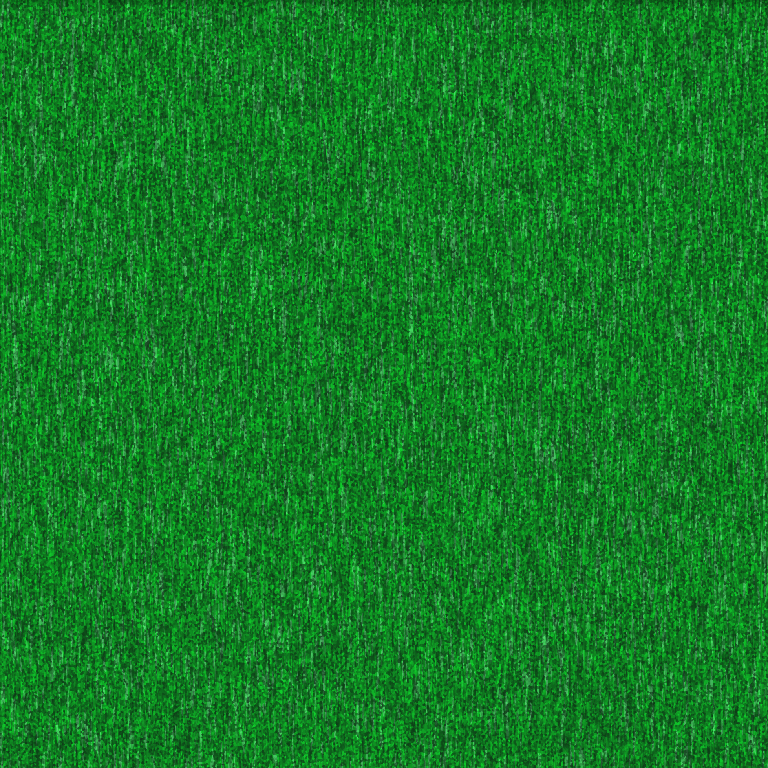
This texture is drawn by a WebGL 2 fragment shader. Its source:

```glsl
#version 300 es
precision highp float;
// Dense green turf: fine grain over short upright blades with pale dotted fibres.

#define GRAIN_CELLS vec2(420.0, 350.0)
#define BLADE_CELLS vec2(460.0, 50.0)
#define FIBRE_CELLS vec2(430.0, 46.0)
#define GRAIN_SHARE 0.62
#define CELL_SHARPNESS 11.0
#define TONE_CURVE 1.3
#define MOTTLE 0.008
#define TOP_SHADE 0.2
#define DEEP_GREEN vec3(0.055, 0.23, 0.09)
#define BRIGHT_GREEN vec3(0.06, 0.83, 0.17)
#define PALE_TINT vec3(0.16, 0.06, 0.17)

uniform vec2 u_resolution;
out vec4 fragColor;

// Three random values for a cell: a point in xy and a tone in z.
vec3 hash3(vec2 cell, float seed) {
    vec3 p = fract(vec3(cell.xyx) * vec3(0.1031, 0.1030, 0.0973) + seed * 0.137);
    p += dot(p, p.yxz + 33.33);
    return fract((p.xxy + p.yzz) * p.zyx);
}

// Cellular noise: the tone of the nearest point, blended softly at borders.
float cellTone(vec2 p, float seed) {
    vec2 base = floor(p);
    vec2 local = p - base;
    float sum = 0.0;
    float weightSum = 0.0;
    for (int y = -1; y <= 1; y++) {
        for (int x = -1; x <= 1; x++) {
            vec2 offset = vec2(x, y);
            vec3 rnd = hash3(base + offset, seed);
            vec2 d = offset + rnd.xy - local;
            float weight = exp(-CELL_SHARPNESS * dot(d, d));
            sum += weight * rnd.z;
            weightSum += weight;
        }
    }
    return sum / weightSum;
}

// Broad, faint unevenness from layered sines.
float mottle(vec2 uv) {
    float sum = 0.0;
    float amplitude = 0.5;
    vec2 p = uv * 13.0;
    for (int i = 0; i < 4; i++) {
        sum += amplitude * sin(p.x + 1.7 * sin(p.y)) * sin(p.y + 1.3 * sin(p.x * 0.7));
        p = mat2(1.5, 1.1, -1.1, 1.5) * p + 2.3;
        amplitude *= 0.7;
    }
    return sum;
}

void main() {
    vec2 uv = gl_FragCoord.xy / u_resolution;

    // Grain and blades set the lightness
    float grain = cellTone(uv * GRAIN_CELLS, 1.0);
    float blade = cellTone(uv * BLADE_CELLS, 2.0);
    float tone = mix(blade, grain, GRAIN_SHARE) + MOTTLE * mottle(uv);
    vec3 color = mix(DEEP_GREEN, BRIGHT_GREEN, pow(clamp(tone, 0.0, 1.0), TONE_CURVE));

    // Pale fibres, broken into dots by the grain
    float fibre = smoothstep(0.70, 0.88, cellTone(uv * FIBRE_CELLS, 3.0));
    color += PALE_TINT * fibre * (0.2 + 1.2 * grain);

    // Thin shade along the top
    color *= 1.0 - TOP_SHADE * smoothstep(0.988, 1.0, uv.y);

    fragColor = vec4(color, 1.0);
}
```
